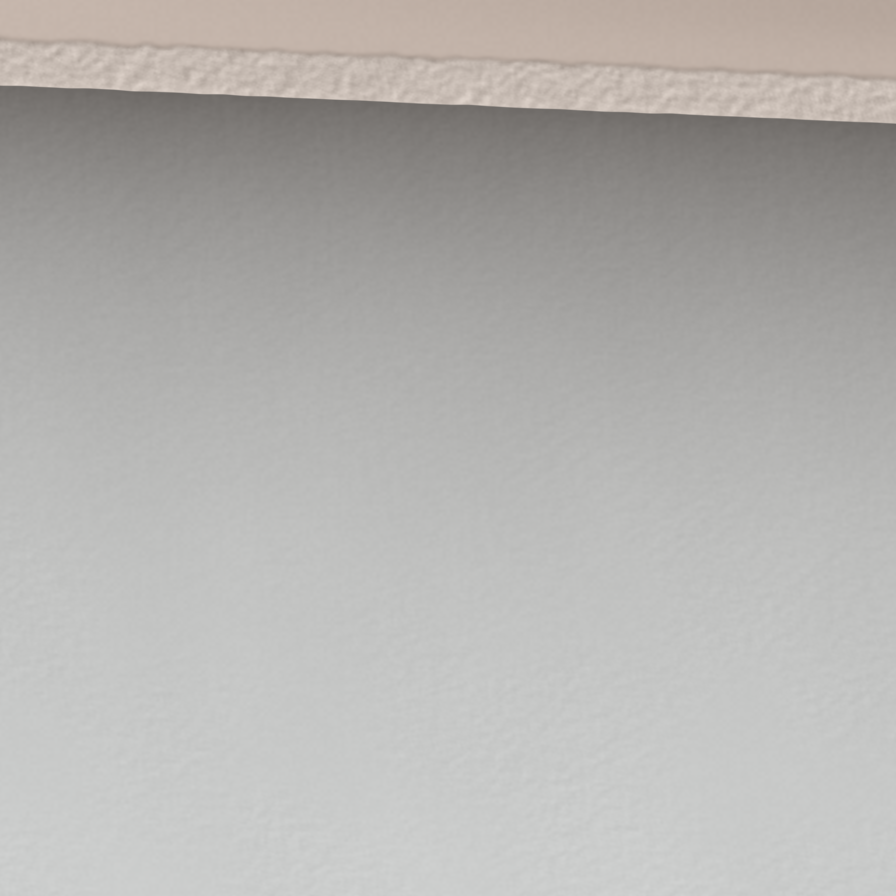
Reproduce this texture procedurally as a WebGL 1 fragment shader.

```glsl
precision highp float;
// A pale plaster wall shaded by a slightly tilted beige ledge along the top.
// The shade decays exponentially below the ledge; embossed value noise gives
// the wall its fine grain and the front of the ledge its rough stucco.

uniform vec2 u_resolution;

float hash(vec2 p) {
  return fract(sin(dot(p, vec2(127.1, 311.7))) * 43758.545);
}

float noise(vec2 p) {
  vec2 i = floor(p), f = fract(p);
  f = f * f * (3.0 - 2.0 * f);
  return mix(mix(hash(i), hash(i + vec2(1.0, 0.0)), f.x),
             mix(hash(i + vec2(0.0, 1.0)), hash(i + vec2(1.0, 1.0)), f.x), f.y);
}

float fbm(vec2 p) {
  float sum = 0.0, amp = 0.5;
  for (int i = 0; i < 3; i++) {
    sum += amp * noise(p);
    p = mat2(1.6, 1.2, -1.2, 1.6) * p + 7.3;
    amp *= 0.5;
  }
  return sum;
}

// Height difference towards a light at the upper left
float emboss(vec2 p) {
  return fbm(p) - fbm(p + vec2(-0.4, 0.5));
}

vec3 wallColor(vec2 uv, float drop) {
  // Shade lines tilt more than the ledge, leaving the left side brighter
  float depth = max(drop - 0.045 * (uv.x - 0.5) * smoothstep(0.0, 0.2, drop), 0.0);
  float shade = exp(-3.4 * depth);
  vec3 col = vec3(0.815, 0.822, 0.819) - vec3(0.365, 0.388, 0.398) * shade;
  col -= 0.02 * exp(-drop * 70.0);

  // Broad mottling, faint vertical streaks and leathery grain
  float cloud = fbm(uv * vec2(7.0, 5.0) + 3.0) - 0.44;
  float streak = noise(uv * vec2(150.0, 28.0)) - 0.5;
  float relief = emboss(uv * vec2(100.0, 135.0));
  float patches = smoothstep(0.25, 0.6, fbm(uv * 6.0 + 11.0));
  col += 0.022 * cloud + 0.010 * streak * shade;
  col += relief * mix(0.022, 0.045 * patches, smoothstep(0.25, 0.8, drop));
  return col + 0.012 * (noise(uv * 256.0) - 0.5);
}

vec3 ledgeColor(vec2 uv, float rise, float pixel) {
  // Smooth top surface, darkening slightly towards the upper right
  vec3 top = vec3(0.775, 0.715, 0.675) - 0.025 * uv.x;
  top -= 0.04 * smoothstep(0.06, 0.13, rise) * uv.x;
  top += 0.012 * (noise(uv * 230.0) - 0.5);

  // Rough front face with a softly lit lower lip
  vec3 front = vec3(0.775, 0.73, 0.697) + 0.17 * emboss(uv * vec2(95.0, 115.0));
  front += 0.045 * (fbm(uv * 60.0) - 0.44);
  front += 0.04 * exp(-rise * 180.0);

  float rim = rise - 0.051 - 0.004 * (noise(uv * 55.0) - 0.5);
  vec3 col = mix(front, top, smoothstep(-0.003 - pixel, 0.003 + pixel, rim));
  return col - 0.075 * exp(-pow(rim / 0.0035, 2.0));
}

void main() {
  vec2 uv = gl_FragCoord.xy / u_resolution;
  float pixel = 1.0 / u_resolution.y;

  // Signed height above the lower edge of the ledge
  float edge = 0.905 - 0.043 * uv.x + 0.0012 * (noise(uv * 40.0) - 0.5);
  float rise = uv.y - edge;

  vec3 wall = wallColor(uv, max(-rise, 0.0));
  vec3 ledge = ledgeColor(uv, max(rise, 0.0), pixel);
  vec3 col = mix(wall, ledge, smoothstep(-pixel, pixel, rise));
  gl_FragColor = vec4(clamp(col, 0.0, 1.0), 1.0);
}
```
